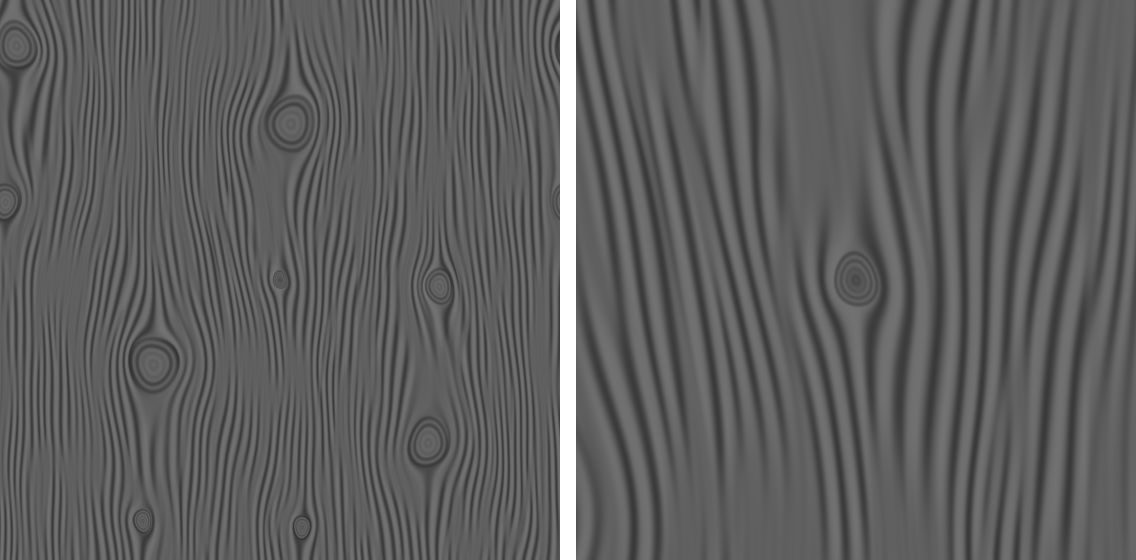
Left, the full canvas; right, a detail of the centre.
Write a Shadertoy shader that draws this texture.

```glsl
// Grey weathered wood: fine vertical grain lines that fork and part around knots.
// The grain is cellular phasor noise (one random wave per cell, summed), sampled
// in coordinates that are pushed sideways by a loop of scattered round knots.

#define GRAIN_LINES 66.0
#define LINE_SPREAD 17.0
#define CELL_SIZE vec2(0.037, 0.17)
#define GRAIN_TILT 0.055
#define GRAIN_CONTRAST 0.105
#define MID_GREY 0.374
#define KNOT_GREY 0.385
#define KNOT_COUNT 9
#define KNOT_MIN 0.013
#define KNOT_MAX 0.043

const float TAU = 6.2831853;

vec3 hash3(vec2 p) {
    vec3 q = fract(p.xyx * vec3(0.1031, 0.1030, 0.0973));
    q += dot(q, q.yxz + 33.33);
    return fract((q.xxy + q.yzz) * q.zyx);
}

// Sum of windowed waves: angle is the grain phase, length its strength
vec2 phasor(vec2 p) {
    vec2 g = p / CELL_SIZE;
    vec2 home = floor(g);
    vec2 total = vec2(0.0);
    for (int j = -1; j <= 1; j++)
    for (int i = -1; i <= 1; i++) {
        vec2 cell = home + vec2(i, j);
        vec3 place = hash3(cell + 71.0);
        vec3 wave = hash3(cell + 213.0);
        vec2 d = g - cell - place.xy;
        float window = max(0.0, 1.0 - dot(d, d));
        window *= window * (0.55 + 0.75 * place.z);
        vec2 offset = d * CELL_SIZE;
        float cycles = GRAIN_LINES * p.x
                     + LINE_SPREAD * (2.0 * wave.x - 1.0) * offset.x
                     + GRAIN_LINES * GRAIN_TILT * (2.0 * wave.y - 1.0) * offset.y
                     + 0.75 * wave.z;
        total += window * vec2(cos(TAU * cycles), sin(TAU * cycles));
    }
    return total;
}

float grain(vec2 p) {
    vec2 wave = phasor(p);
    float strength = length(wave);
    float s = wave.x / max(strength, 0.001);
    // Broad light ridges, narrower dark grooves
    float ridge = s - 0.35 * s * s;
    float streak = sin(p.x * 870.0 + 1.5 * sin(p.y * 7.0 + p.x * 43.0))
                 * sin(p.x * 131.0 + p.y * 5.0);
    return MID_GREY + GRAIN_CONTRAST * smoothstep(0.0, 0.9, strength) * ridge
         + 0.007 * streak;
}

// Knots follow a low-discrepancy sequence; size varies smoothly along it
vec2 knotCentre(float i) {
    return fract(0.5 + i * vec2(0.7549, 0.5698));
}

float knotSize(float i) {
    return 0.5 - 0.5 * cos(0.7 * i);
}

// Distance from the centre in units of the knot's outer collar
float knotDistance(vec2 d, float radius, float i) {
    vec2 q = d * vec2(1.0, 0.8);
    float angle = atan(q.y, q.x + 0.00001);
    float wobble = 1.0 + 0.05 * sin(2.0 * angle + i) + 0.04 * sin(3.0 * angle + 2.0 * i);
    return length(q) * wobble / radius;
}

float knotTone(float r, vec2 d, float size, float radius) {
    float swirl = 0.7 * sin(d.x / radius * 4.0 + 1.0) * sin(d.y / radius * 3.0);
    float rings = cos(r * 22.0 + swirl) * (1.0 - smoothstep(0.55, 0.7, r));
    float rim = exp(-pow((r - 0.68) / 0.085, 2.0));
    float core = 1.0 - smoothstep(0.1, 0.75, r);
    return KNOT_GREY + 0.018 * rings - (0.07 + 0.05 * size) * rim
         - 0.08 * (1.0 - smoothstep(0.0, 0.2, size)) * core;
}

void mainImage(out vec4 fragColor, in vec2 fragCoord) {
    vec2 uv = fragCoord / iResolution.xy;

    // Gentle meander of the whole board
    vec2 p = uv;
    p.x += 0.004 * sin(uv.y * 11.0 + uv.x * 17.0)
         + 0.0016 * sin(uv.y * 31.0 + uv.x * 47.0 + 2.0);

    // Part the grain around each knot and collect the knot tones
    float tone = 0.0;
    float cover = 0.0;
    for (int k = 0; k < KNOT_COUNT; k++) {
        float i = float(k);
        float size = knotSize(i);
        float radius = mix(KNOT_MIN, KNOT_MAX, size);
        vec2 d = uv - knotCentre(i);
        d.x -= round(d.x);
        float r = knotDistance(d, radius, i);
        p.x -= d.x * pow(max(r, 1.0), -1.3) * (1.0 - smoothstep(0.2, 0.45, length(d)));
        float inside = 1.0 - smoothstep(0.8, 1.08, r);
        tone = mix(tone, knotTone(r, d, size, radius), inside);
        cover = max(cover, inside);
    }

    float grey = mix(grain(p), tone, cover);
    fragColor = vec4(vec3(grey), 1.0);
}
```
